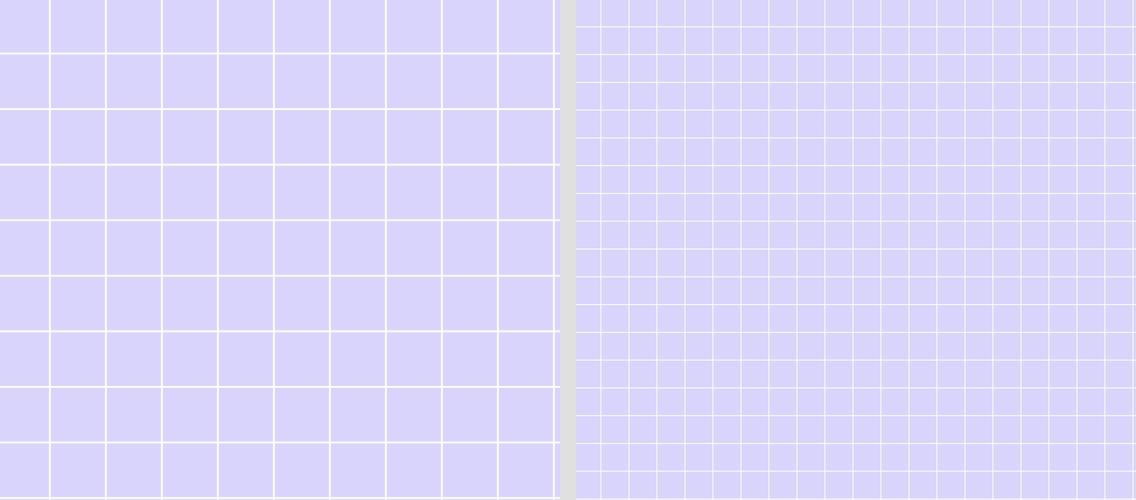
Left: one tile. Right: repeated 2 by 2.
This pattern is drawn by a WebGL 2 fragment shader. Its source:

```glsl
#version 300 es
precision highp float;

uniform vec2 u_resolution;
out vec4 fragColor;

// Distance to the nearest grid line, in cells
float gridDistance(vec2 cell) {
    vec2 d = abs(fract(cell + 0.5) - 0.5);
    return min(d.x, d.y);
}

// Antialiased coverage of a band around each line
float band(float d, float halfWidth, float pixel) {
    return clamp((halfWidth - d) / pixel + 0.5, 0.0, 1.0);
}

void main() {
    // Ten columns by nine rows, shifted so lines sit off the borders
    vec2 repeats = vec2(10.0, 9.0);
    vec2 cell = gl_FragCoord.xy / u_resolution * repeats - vec2(0.89, 0.036);
    float pixel = max(repeats.x / u_resolution.x, repeats.y / u_resolution.y);
    float d = gridDistance(cell);

    vec3 lavender = vec3(0.852, 0.831, 0.988);
    vec3 greyFringe = vec3(0.852, 0.840, 0.952);
    vec3 white = vec3(0.995, 0.985, 1.0);

    // Faint grey fringe beneath the thin white lines
    vec3 color = mix(lavender, greyFringe, band(d, 0.036, pixel));
    color = mix(color, white, band(d, 0.0165, pixel));

    fragColor = vec4(color, 1.0);
}
```
